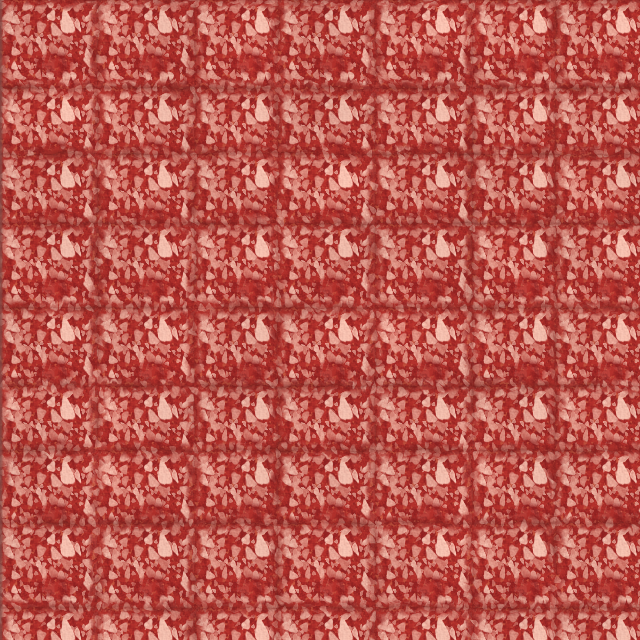
Reproduce this texture procedurally as a WebGL 1 fragment shader.

```glsl
precision highp float;
// Cured sausage: patchwork of repeated slices of red lean meat with pale fat chips and smudged seams.
uniform vec2 u_resolution;

vec2 hash2(vec2 p) {
  vec3 q = fract(vec3(p.xyx) * vec3(0.1031, 0.1030, 0.0973));
  q += dot(q, q.yzx + 33.33);
  return fract((q.xx + q.yz) * q.zy);
}

float gradDot(vec2 cell, vec2 f, vec2 corner) {
  return dot(hash2(cell + corner) * 2.0 - 1.0, f - corner);
}

// Gradient noise, roughly -0.7 to 0.7
float noise(vec2 p) {
  vec2 i = floor(p), f = fract(p);
  vec2 u = f * f * f * (f * (f * 6.0 - 15.0) + 10.0);
  return mix(mix(gradDot(i, f, vec2(0, 0)), gradDot(i, f, vec2(1, 0)), u.x),
             mix(gradDot(i, f, vec2(0, 1)), gradDot(i, f, vec2(1, 1)), u.x), u.y);
}

// Rounded wedge: below 1 inside, above 1 outside
float chip(vec2 q, vec2 radii, float angle, float phase) {
  float c = cos(angle), s = sin(angle);
  q = vec2(c * q.x + s * q.y, c * q.y - s * q.x) / radii;
  return length(q) * (1.0 + 0.17 * cos(3.0 * atan(q.y, q.x + 1e-5) + phase));
}

// Scattered chips: x = coverage, y = paleness
vec2 fatLayer(vec2 p, float scale, float keep, float seed) {
  vec2 g = p * scale, cell = floor(g), fat = vec2(0.0);
  g += 0.12 * vec2(noise(g * 2.3 + seed), noise(g * 2.3 + seed + 40.0));
  for (int j = -1; j <= 1; j++)
    for (int i = -1; i <= 1; i++) {
      vec2 id = cell + vec2(i, j);
      vec2 a = hash2(id + seed), b = hash2(id + seed + 57.0), c = hash2(id + seed + 113.0);
      float y = max(id.y / scale, 0.0);
      float angle = 1.5 * exp(-y / 0.022) - 0.35 + (b.x - 0.5) * 1.3;
      vec2 radii = vec2(0.23 + 0.22 * b.y, 0.36 + 0.32 * a.x);
      float d = chip(g - id - 0.5 - 0.65 * (a - 0.5), radii, angle, 6.28 * c.y);
      float m = smoothstep(1.08, 0.72, d) * step(c.x, keep);
      if (m > fat.x) fat = vec2(m, fract(c.y * 7.0 + b.x));
    }
  return fat;
}

// Upper edge of a row, measured downwards, with uneven heights
float rowEdge(float i) {
  return 0.1166 * i + 0.010 + 0.011 * cos(1.65 * (i - 0.9)) - 0.012 * step(i, 0.5);
}

void main() {
  vec2 p = gl_FragCoord.xy / u_resolution;
  p.y = 1.0 - p.y;

  // Ragged seams: columns run wide, wide, narrow
  vec2 w = p + 0.006 * vec2(noise(p * 31.0), noise(p * 31.0 + 70.0))
             + 0.003 * vec2(noise(p * 90.0), noise(p * 90.0 + 20.0));
  w = max(w, 0.0);
  float group = floor(w.x / 0.434) * 0.434;
  float column = min(floor((w.x - group) / 0.152), 2.0);
  float left = group + column * 0.152;
  float width = column > 1.5 ? 0.130 : 0.152;
  float top = rowEdge(0.0), bottom = rowEdge(1.0);
  for (int i = 1; i < 10; i++)
    if (w.y > rowEdge(float(i))) {
      top = rowEdge(float(i));
      bottom = rowEdge(float(i) + 1.0);
    }
  vec2 local = p - vec2(left, top);
  float seamX = min(w.x - left, left + width - w.x);
  float seamY = min(abs(w.y - top), abs(bottom - w.y));
  float seam = min(seamX, seamY);

  // Lean meat with grain and orange flecks
  float grain = noise(local * 330.0 + 9.0);
  float blotch = noise(local * 75.0 + 31.0) + 0.5 * noise(local * 160.0);
  vec3 color = mix(vec3(0.57, 0.13, 0.13), vec3(0.70, 0.19, 0.17),
                   smoothstep(-0.45, 0.35, blotch + 0.4 * grain));
  float fleck = smoothstep(0.12, 0.5, noise(local * 140.0 + 83.0) + 0.35 * grain);
  color = mix(color, vec3(0.80, 0.38, 0.27), 0.75 * fleck);

  // Fat chips; sparse near the lower middle of each slice
  float sparse = smoothstep(0.030, 0.012, length((local - vec2(0.088, 0.100)) * vec2(0.8, 1.3)));
  vec2 small = fatLayer(local, 112.0, 0.50, 211.0);
  vec2 large = fatLayer(local, 55.0, 0.80, 17.0);
  small.x *= 0.75;
  vec2 fat = large.x > small.x ? large : small;
  fat.x *= 1.0 - 0.85 * sparse;

  // One large white chip in every slice
  float white = smoothstep(1.06, 0.82, chip(local - vec2(0.105, 0.038), vec2(0.0105, 0.0185), -0.25, 1.2));
  fat = mix(fat, vec2(1.0, 1.15), white);

  // Along seams the chips differ from slice to slice
  float band = smoothstep(0.015, 0.004, seam + 0.008 * noise(p * 45.0));
  vec2 loose = fatLayer(p, 68.0, 0.75, 401.0);
  fat = mix(fat, loose * vec2(0.85, 0.8), 0.8 * band);

  float mottle = noise(local * 130.0 + 5.0) + 0.5 * grain;
  vec3 fatColor = mix(vec3(0.81, 0.45, 0.40), vec3(0.97, 0.78, 0.71),
                      clamp(fat.y * 0.9 + 0.08 + 0.3 * mottle, 0.0, 1.0));
  color = mix(color, fatColor, fat.x * (0.93 + 0.1 * mottle));

  // Brown smudges in the seams, worn unevenly
  float wear = 0.55 + 0.8 * noise(p * 17.0 + 12.0);
  float smudge = max(0.75 * exp(-seamX / 0.006), exp(-seamY / 0.006)) * wear;
  color = mix(color, vec3(0.42, 0.13, 0.11), clamp(0.7 * smudge, 0.0, 0.65));
  color *= 1.0 + 0.06 * noise(p * 9.0) + 0.06 * grain;

  // Greyish rim on the left side
  color = mix(color, vec3(0.50, 0.33, 0.31), 0.6 * smoothstep(0.006, 0.001, p.x));
  gl_FragColor = vec4(clamp(color, 0.0, 1.0), 1.0);
}
```
